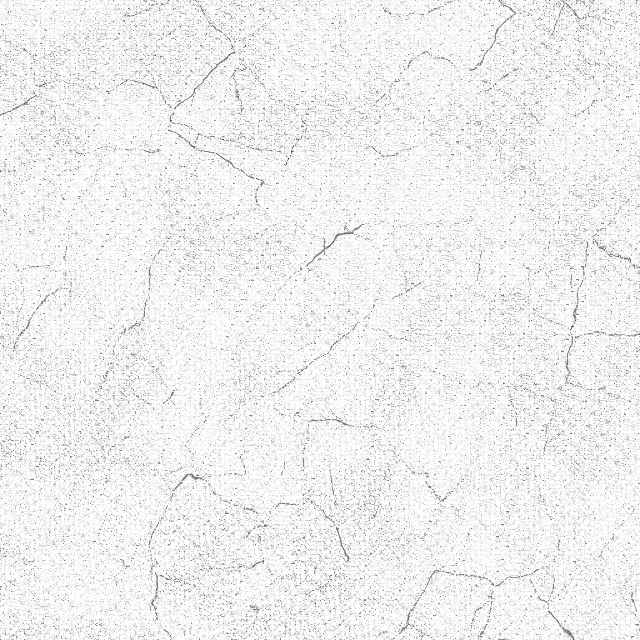
Give the GLSL for this texture, as a Shadertoy shader.

```glsl
// White plaster with fine grey dust and a broken network of hairline cracks.
#define GRAINS 512.0        // dust grains across the canvas
#define DUST_INK 0.082      // darkness of the dust
#define DUST_CUT 0.45       // higher leaves more clean paper
#define BIG_CELLS 8.0       // large crack cells across the canvas
#define SMALL_CELLS 19.0    // small crack cells across the canvas
#define CRACK_WIDTH 0.0019  // half width of a crack
#define CRACK_INK 0.5       // darkness of a full crack
#define WARP 0.045          // raggedness of the cracks
#define PAPER 0.997         // brightness of clean paper

float hash(vec2 p) {
    return fract(sin(dot(p, vec2(127.1, 311.7))) * 43758.5453);
}

vec2 hash2(vec2 p) {
    return vec2(hash(p), hash(p + 57.3));
}

// Value noise; a larger hold gives flatter cells with narrower blends.
float noise(vec2 p, float hold) {
    vec2 i = floor(p);
    vec2 f = smoothstep(hold, 1.0 - hold, p - i);
    float low = mix(hash(i), hash(i + vec2(1, 0)), f.x);
    float high = mix(hash(i + vec2(0, 1)), hash(i + vec2(1, 1)), f.x);
    return mix(low, high, f.y);
}

float fbm(vec2 p) {
    float sum = 0.0, amp = 0.5;
    for (int i = 0; i < 4; i++) {
        sum += amp * noise(p, 0.0);
        p = mat2(1.6, 1.2, -1.2, 1.6) * p + 11.7;
        amp *= 0.5;
    }
    return sum / 0.9375;
}

// Voronoi border: x = distance in canvas units, y = random value of that border.
vec2 border(vec2 p, float cells) {
    p *= cells;
    vec2 home = floor(p);
    vec2 near1 = vec2(9.0), near2 = vec2(9.0), id1 = home, id2 = home;
    for (int y = -1; y <= 1; y++)
    for (int x = -1; x <= 1; x++) {
        vec2 id = home + vec2(x, y);
        vec2 r = id + hash2(id + cells) - p;
        if (dot(r, r) < dot(near1, near1)) {
            near2 = near1; id2 = id1;
            near1 = r; id1 = id;
        } else if (dot(r, r) < dot(near2, near2)) {
            near2 = r; id2 = id;
        }
    }
    float dist = dot(0.5 * (near1 + near2), normalize(near2 - near1));
    return vec2(dist / cells, hash(id1 + id2 + 3.7));
}

// Hairline that breaks into dots where its strength is low.
float crack(float dist, float strength, float grain) {
    float line = 1.0 - smoothstep(0.2 * CRACK_WIDTH, CRACK_WIDTH, dist);
    return line * smoothstep(1.0 - strength, 1.6 - strength, grain);
}

void mainImage(out vec4 fragColor, in vec2 fragCoord) {
    vec2 p = fragCoord / iResolution.y;
    vec2 grid = p * GRAINS - 0.5;
    float dustGrain = noise(grid, 0.3);
    float crackGrain = noise(grid + 1031.0, 0.3);

    // Ragged crack networks at two sizes
    vec2 warp = vec2(fbm(p * 17.0), fbm(p * 17.0 + 41.3)) - 0.5;
    vec2 q = p + WARP * warp;
    vec2 big = border(q, BIG_CELLS);
    vec2 small = border(q + 0.37, SMALL_CELLS);
    float fade = smoothstep(0.25, 0.7, fbm(p * 6.0 + 23.0));
    float bigStrength = (0.3 + 0.95 * big.y * big.y) * mix(0.65, 1.2, fade);
    float smallStrength = (0.12 + 0.6 * small.y * small.y) * mix(0.6, 1.3, fade);
    float cracks = max(crack(big.x, bigStrength, crackGrain),
                       crack(small.x, smallStrength, crackGrain));

    // Dust gathers in cloudy patches and beside the cracks
    float patches = smoothstep(0.4, 0.75, fbm(p * 10.0 + 7.0));
    float density = mix(0.78, 1.5, patches);
    density += 0.35 * exp(-big.x / 0.006) + 0.2 * exp(-small.x / 0.004);
    float dust = max(0.0, -log(max(dustGrain, 0.0005)) - DUST_CUT);
    dust = min(DUST_INK * density * dust, 0.5);

    float ink = max(dust, CRACK_INK * cracks + 0.4 * dust);
    fragColor = vec4(vec3(PAPER - ink), 1.0);
}
```
